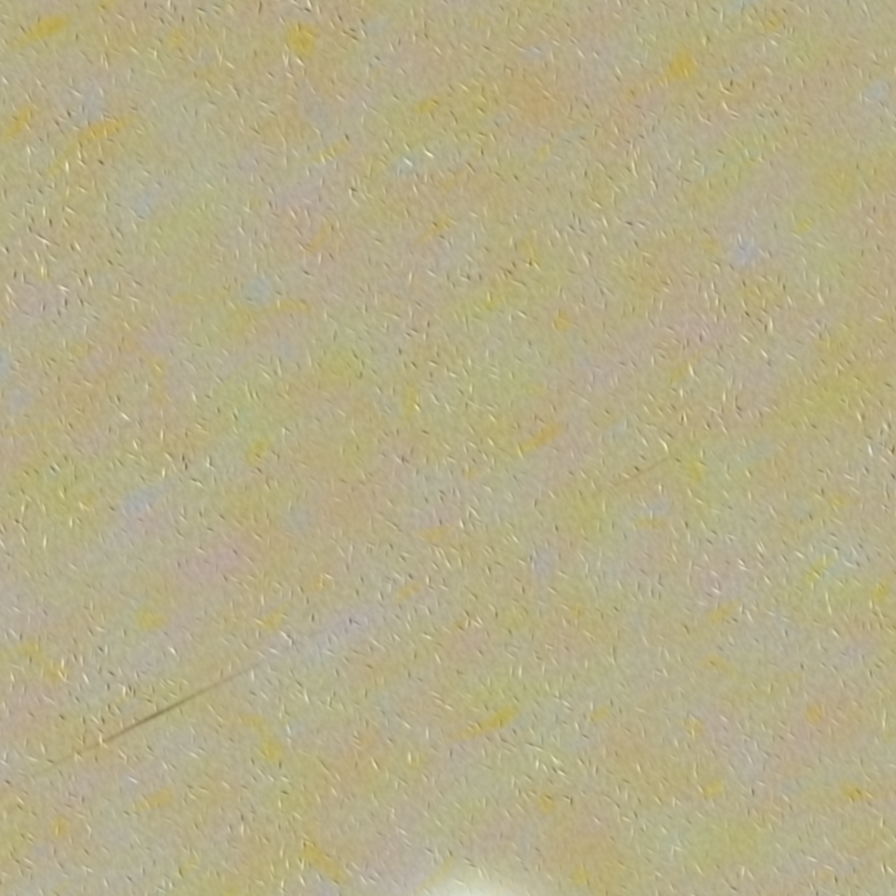
Reproduce this texture procedurally as a WebGL 2 fragment shader.

```glsl
#version 300 es
precision highp float;
// Sandy beige stone with faint colour mottling, slanted flecks, a scratch and a soft glint.
uniform vec2 u_resolution;
out vec4 fragColor;

vec2 hash2(vec2 p) {
  uvec2 q = uvec2(ivec2(p) + 4096);
  uint h = q.x * 73857u ^ q.y * 915031u;
  h = (h ^ (h >> 15)) * 739391u;
  h = (h ^ (h >> 13)) * 374763u;
  h ^= h >> 16;
  return vec2(h & 65535u, h >> 16) / 65535.0;
}

float gradientDot(vec2 cell, vec2 offset) {
  float angle = 6.2832 * hash2(cell).x;
  return dot(vec2(cos(angle), sin(angle)), offset);
}

// Gradient noise, roughly -0.7 to 0.7
float noise(vec2 p) {
  vec2 i = floor(p), f = p - i;
  vec2 w = f * f * f * (f * (f * 6.0 - 15.0) + 10.0);
  vec2 e = vec2(1.0, 0.0);
  return mix(mix(gradientDot(i, f), gradientDot(i + e.xy, f - e.xy), w.x),
             mix(gradientDot(i + e.yx, f - e.yx), gradientDot(i + e.xx, f - e.xx), w.x), w.y);
}

vec2 rotate(vec2 p, float angle) {
  float c = cos(angle), s = sin(angle);
  return vec2(c * p.x + s * p.y, c * p.y - s * p.x);
}

// Scattered short flecks, each with a lit side and a shaded side
float flecks(vec2 p, float cells, float seed) {
  vec2 home = floor(p * cells);
  float sum = 0.0;
  for (int y = -1; y <= 1; y++) {
    for (int x = -1; x <= 1; x++) {
      vec2 cell = home + vec2(x, y);
      vec2 place = hash2(cell + seed), look = hash2(cell + seed + 517.0);
      vec2 d = rotate(p - (cell + place) / cells, 2.1 + 1.3 * (look.x - 0.5));
      d /= vec2(0.0038 + 0.002 * look.y, 0.0019);
      float strength = pow(hash2(cell + seed + 911.0).x, 4.0);
      float side = d.y * 1.5 + (look.y - 0.5) * 1.6;
      sum += strength * side * exp(-dot(d, d));
    }
  }
  return sum;
}

void main() {
  vec2 uv = gl_FragCoord.xy / u_resolution;
  vec2 p = gl_FragCoord.xy / min(u_resolution.x, u_resolution.y);
  vec2 drift = rotate(p, 0.45) * vec2(0.8, 1.15);

  // Base tint, a little paler towards the bottom
  vec3 color = mix(vec3(0.712, 0.683, 0.55), vec3(0.708, 0.671, 0.523), uv.y);

  // Blue to yellow and pink to green mottling
  float blue = 0.07 * noise(drift * 5.0 + 3.0) + 0.10 * noise(drift * 13.0 + 31.0)
             + 0.05 * noise(drift * 30.0 + 57.0);
  float green = 0.022 * noise(drift * 6.0 + 71.0) + 0.028 * noise(drift * 17.0 + 93.0);
  color += vec3(-0.5 * green - 0.06 * blue, green, blue);

  // Sparse stronger stains
  float yellowStain = smoothstep(0.28, 0.65, noise(drift * 20.0 + 113.0));
  float blueStain = smoothstep(0.30, 0.65, noise(drift * 17.0 + 151.0));
  color += yellowStain * vec3(0.025, 0.0, -0.15) + blueStain * vec3(-0.035, 0.0, 0.08);

  // Fine slanted grain and flecks, denser in loose clusters
  vec2 slant = rotate(p, 2.1);
  float cluster = 0.75 + 0.8 * noise(p * 7.0 + 171.0);
  float grain = 0.045 * noise(slant * vec2(85.0, 170.0) + 211.0)
              + 0.025 * noise(slant * vec2(190.0, 230.0) + 307.0);
  float relief = flecks(p, 62.0, 13.0) + flecks(p, 85.0, 401.0);
  color += grain * (0.6 + 0.5 * cluster) + 0.2 * relief * cluster;

  // Scratch, darkest near its lower left and fading to the upper right
  vec2 s = rotate(p - vec2(0.17, 0.20), 0.465);
  s.y += 0.005 * noise(vec2(s.x * 14.0, 5.0));
  float line = exp(-pow(s.y / 0.0028, 2.0));
  float fade = 0.09 * exp(-pow(s.x / 0.045, 2.0)) + 0.055 * exp(-pow(s.x / 0.15, 2.0))
             + 0.035 * exp(-pow((s.x - 0.61) / 0.06, 2.0));
  color -= line * fade * vec3(1.0, 1.05, 1.1);

  // Soft pale glint on the lower edge
  vec2 g = (uv - vec2(0.53, -0.012)) / vec2(0.065, 0.035);
  color = mix(color, vec3(0.88, 0.91, 0.87), 0.85 * exp(-dot(g, g)));

  fragColor = vec4(clamp(color, 0.0, 1.0), 1.0);
}
```
